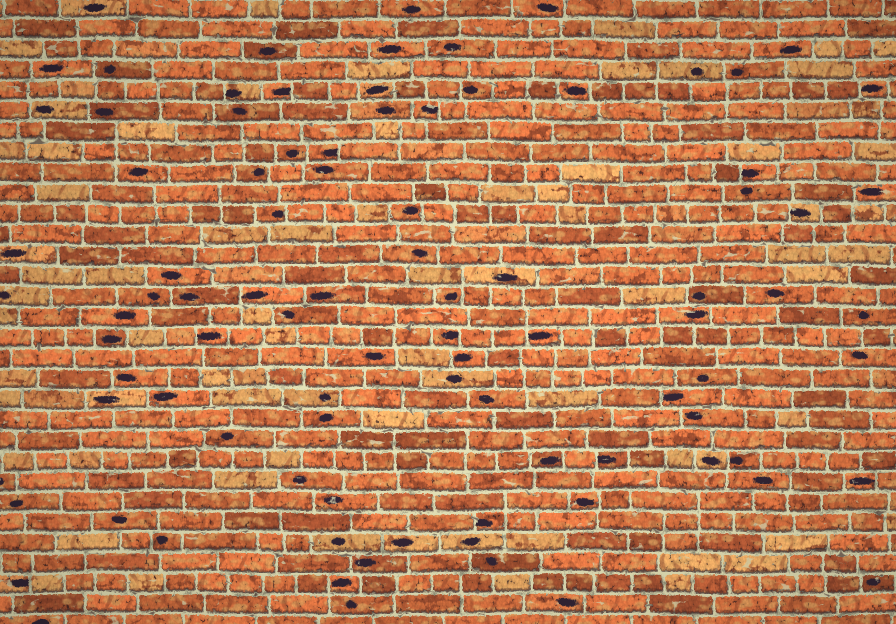
Reproduce this texture procedurally as a Shadertoy shader.

```glsl
// Weathered orange brick wall with pale mortar, header courses and dark burn marks.

const float COURSES = 30.4;        // brick rows over the canvas height
const float TOP_SHIFT = 0.1;       // part of the first row cut off by the top
const float STRETCHER = 3.1;       // long brick pitch, in row heights
const float HEADER = 1.62;         // short brick pitch, in row heights
const float HEADER_EVERY = 6.0;    // one row in this many is a header row
const float HEADER_ROW = 4.0;
const float SPLIT_CHANCE = 0.09;   // long bricks cut in two
const float JOINT = 0.085;         // half the mortar width
const float EDGE_WEAR = 0.17;
const float BURN_CHANCE = 0.17;

const vec3 ORANGE = vec3(0.84, 0.44, 0.25);
const vec3 TAN    = vec3(0.87, 0.66, 0.39);
const vec3 RUST   = vec3(0.56, 0.27, 0.17);
const vec3 DARK   = vec3(0.23, 0.14, 0.15);
const vec3 BURN   = vec3(0.19, 0.14, 0.20);
const vec3 LIME   = vec3(0.86, 0.85, 0.69);
const vec3 GREY   = vec3(0.55, 0.54, 0.45);

vec2 hash2(vec2 p) {
    return fract(sin(vec2(dot(p, vec2(127.1, 311.7)), dot(p, vec2(269.5, 183.3)))) * 43758.5);
}

// Distance to the nearest scattered point
float cellular(vec2 p) {
    vec2 cell = floor(p), f = fract(p);
    float nearest = 4.0;
    for (int y = -1; y <= 1; y++)
    for (int x = -1; x <= 1; x++) {
        vec2 o = vec2(x, y);
        vec2 r = o + hash2(cell + o) - f;
        nearest = min(nearest, dot(r, r));
    }
    return sqrt(nearest);
}

float rough(vec2 p) {
    return 0.6 * cellular(p) + 0.4 * cellular(p * 2.3 + 17.0);
}

float roundedBox(vec2 p, vec2 halfSize, float r) {
    vec2 q = abs(p) - halfSize + r;
    return length(max(q, 0.0)) + min(max(q.x, q.y), 0.0) - r;
}

// Uneven position of the joint left of brick i
float jointAt(float i, float row) {
    return i + 0.2 * (hash2(vec2(i, row + 40.0)).x - 0.5);
}

void mainImage(out vec4 fragColor, in vec2 fragCoord) {
    vec2 uv = fragCoord / iResolution.xy;
    float px = COURSES / iResolution.y;
    vec2 p = vec2(fragCoord.x, iResolution.y - fragCoord.y) * px;
    p.y += TOP_SHIFT + 0.05 * sin(p.x * 0.31 + p.y * 0.2) + 0.03 * sin(p.x * 1.1 + p.y);

    // Row and brick
    float row = floor(p.y);
    bool headers = mod(row, HEADER_EVERY) == HEADER_ROW;
    float pitch = headers ? HEADER : STRETCHER;
    float shift = 0.5 * mod(row, 2.0) + 0.35 * hash2(vec2(row, 3.0)).x;
    float x = p.x / pitch + shift;
    float i = floor(x);
    if (x < jointAt(i, row)) i -= 1.0;
    else if (x > jointAt(i + 1.0, row)) i += 1.0;
    float left = jointAt(i, row), right = jointAt(i + 1.0, row);
    vec2 id = vec2(i, row);
    if (!headers && hash2(id + 71.0).x < SPLIT_CHANCE) {
        float middle = 0.5 * (left + right);
        if (x < middle) right = middle;
        else { left = middle; id.x += 0.5; }
    }
    vec2 local = vec2((x - 0.5 * (left + right)) * pitch, p.y - row - 0.5);
    vec2 size = vec2(0.5 * (right - left) * pitch, 0.5) - JOINT;
    vec2 tone = hash2(id + 9.0), kind = hash2(id + 23.0), spot = hash2(id + 57.0);
    size.y -= 0.05 * kind.y;

    // Wear fields
    float grain = rough(p * vec2(4.5, 3.2));
    float blotch = rough(p * vec2(0.8, 1.3) + 31.0);
    float patches = rough(p * vec2(1.1, 1.9) + 83.0);
    float chips = cellular(p * vec2(2.1, 2.8) + 5.0);
    float wear = EDGE_WEAR * (grain - 0.45) + 0.12 * smoothstep(0.65, 0.95, chips);
    float d = roundedBox(local, size, 0.09) + wear;
    float brick = 1.0 - smoothstep(-0.6 * px, 0.6 * px, d);

    // Mortar, with shade below and right of each brick
    vec3 mortar = mix(LIME, GREY, smoothstep(0.42, 0.78, 0.5 * grain + 0.5 * blotch));
    float shadowDist = roundedBox(local - vec2(0.04, 0.08), size, 0.09) + wear;
    float shade = 1.0 - smoothstep(-0.07, 0.05, shadowDist);
    shade *= smoothstep(-0.2, 0.2, local.y + 0.3 * local.x);
    mortar = mix(mortar, DARK, 0.75 * shade);
    mortar = mix(mortar, DARK, 0.6 * smoothstep(0.72, 0.95, chips));

    // Brick colour: a tone for each, then streaks and stains
    vec3 clay = mix(ORANGE, TAN, 0.85 * smoothstep(0.76, 0.92, tone.x));
    clay = mix(clay, RUST, 0.7 * (1.0 - smoothstep(0.05, 0.3, tone.x)));
    clay *= 0.92 + 0.2 * tone.y;
    clay = mix(clay, TAN, 0.65 * (1.0 - smoothstep(0.2, 0.42, blotch)));
    clay = mix(clay, RUST, 0.8 * smoothstep(0.52, 0.7, blotch + 0.25 * (grain - 0.5)));
    float streak = sin(p.x * 7.0 + 2.0 * sin(p.y * 3.0 + p.x)) * sin(p.x * 3.7 + row);
    clay = mix(clay, RUST, 0.45 * smoothstep(0.3, 0.9, streak));
    clay = mix(clay, DARK, 0.65 * smoothstep(0.62, 0.85, grain));
    clay *= 1.12 - 0.3 * grain;

    // Oval burn marks on some bricks
    vec2 burnAt = local - (spot - 0.5) * size * vec2(1.3, 0.5);
    burnAt.y += 0.25 * (kind.y - 0.5) * burnAt.x;
    float burn = length(burnAt / vec2(0.28 + 0.35 * tone.y, 0.2)) + 0.7 * (grain - 0.5);
    clay = mix(clay, BURN, step(kind.x, BURN_CHANCE) * (1.0 - smoothstep(0.7, 1.1, burn)));

    // Lime smears and darker lower rims
    clay = mix(clay, LIME, 0.75 * smoothstep(0.64, 0.8, patches + 0.2 * (grain - 0.5)));
    float rim = smoothstep(-0.16, 0.0, d) * smoothstep(-0.1, 0.3, local.y);
    clay = mix(clay, DARK, 0.55 * rim);

    // Combine, darkening towards the corners
    vec3 color = mix(mortar, clay, brick);
    vec2 c = uv - vec2(0.53, 0.46);
    color *= 1.06 - 0.5 * dot(c, c);
    fragColor = vec4(clamp(color, 0.0, 1.0), 1.0);
}
```
